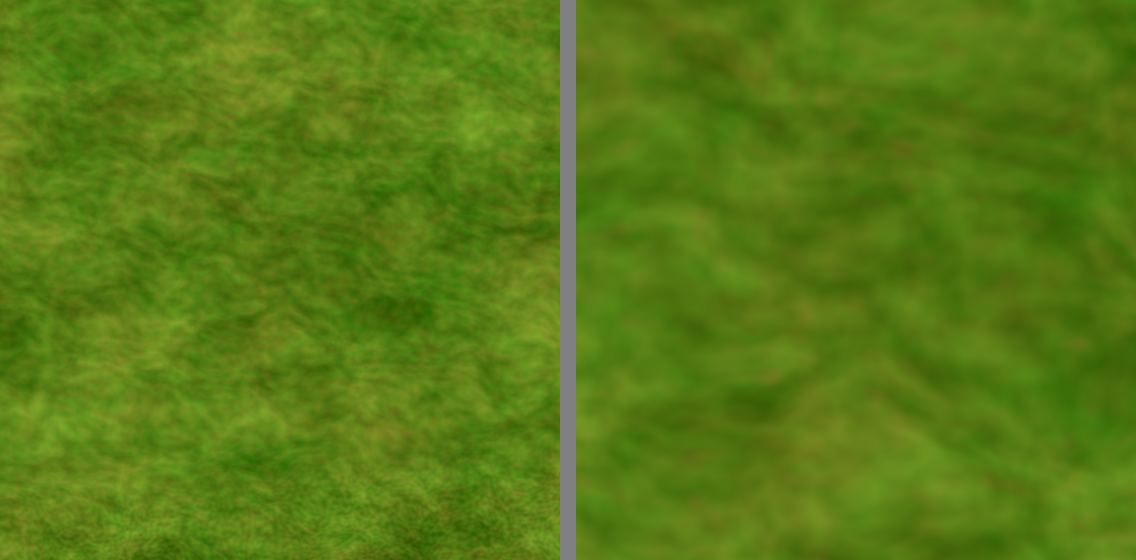
Left: the whole. Right: its middle third, enlarged.
Reproduce this texture procedurally as a three.js fragment shader.

```glsl
// Soft, slightly blurred lawn: mottled green patches with yellow and rust flecks.
#define OCTAVES 5
#define PATCH_SCALE 3.2
#define PATCH_STRETCH 1.65
#define GRAIN_SCALE 115.0
#define TONE_CONTRAST 1.0
#define HUE_CONTRAST 1.0
#define RUST_AMOUNT 0.5
#define GRASS_MID vec3(0.352, 0.496, 0.083)
#define TONE_AXIS vec3(0.130, 0.122, 0.070)
#define HUE_AXIS vec3(0.052, -0.016, 0.012)
#define RUST_TINT vec3(0.085, -0.035, 0.035)

varying vec2 vUv;

vec2 hashDirection(vec2 cell) {
  vec3 p = fract(vec3(cell.xyx) * vec3(0.1031, 0.1030, 0.0973));
  p += dot(p, p.yzx + 33.33);
  float angle = 6.28319 * fract((p.x + p.y) * p.z);
  return vec2(cos(angle), sin(angle));
}

// Gradient noise, roughly -1 to 1
float noise(vec2 p) {
  vec2 cell = floor(p);
  vec2 f = fract(p);
  vec2 u = f * f * f * (f * (f * 6.0 - 15.0) + 10.0);
  vec2 e = vec2(0.0, 1.0);
  float a = dot(hashDirection(cell), f);
  float b = dot(hashDirection(cell + e.yx), f - e.yx);
  float c = dot(hashDirection(cell + e.xy), f - e.xy);
  float d = dot(hashDirection(cell + e.yy), f - e.yy);
  return 1.6 * mix(mix(a, b, u.x), mix(c, d, u.x), u.y);
}

mat2 rotation(float angle) {
  float c = cos(angle);
  float s = sin(angle);
  return mat2(c, -s, s, c);
}

// Sum of octaves: wide patches lie flat, small tufts are nearly round
float mottling(vec2 uv, float scale, float gain, float seed) {
  float sum = 0.0;
  float weight = 0.5;
  float stretch = PATCH_STRETCH;
  for (int i = 0; i < OCTAVES; i++) {
    float layer = float(i);
    vec2 p = rotation(0.22 - 0.11 * layer) * uv;
    p *= scale * vec2(1.0 / stretch, 1.15);
    sum += weight * noise(p + seed + 17.3 * layer);
    scale *= 2.05;
    weight *= gain;
    stretch = mix(stretch, 1.15, 0.2);
  }
  return sum;
}

void main() {
  // Gentle warp breaks up the regular noise cells
  vec2 warp = vec2(noise(vUv * 9.0 + 5.1), noise(vUv * 9.0 + 61.7));
  vec2 uv = vUv + 0.014 * warp;

  // Light and dark patches
  float tone = mottling(uv, PATCH_SCALE, 0.95, 23.0);

  // Crisper blades toward the lower edge, strongest at the right
  float edge = 0.10 + 0.10 * vUv.x + 0.03 * noise(vUv * 5.0 + 8.0);
  float crisp = 1.0 - smoothstep(edge - 0.08, edge + 0.05, vUv.y);
  float grain = noise(uv * GRAIN_SCALE * vec2(0.9, 1.1) + 41.0);
  tone += mix(0.13, 0.42, crisp) * grain;

  // Drift between pure green and yellow green
  float hue = mottling(uv, PATCH_SCALE * 1.4, 1.0, 137.0);

  // Sparse dry flecks
  float fleck = noise(uv * vec2(48.0, 62.0) + 211.0);
  float rust = RUST_AMOUNT * smoothstep(0.35, 0.95, fleck);

  vec3 color = GRASS_MID;
  color += TONE_CONTRAST * tone * TONE_AXIS;
  color += HUE_CONTRAST * hue * HUE_AXIS;
  color += rust * RUST_TINT;
  gl_FragColor = vec4(clamp(color, 0.0, 1.0), 1.0);
}
```
